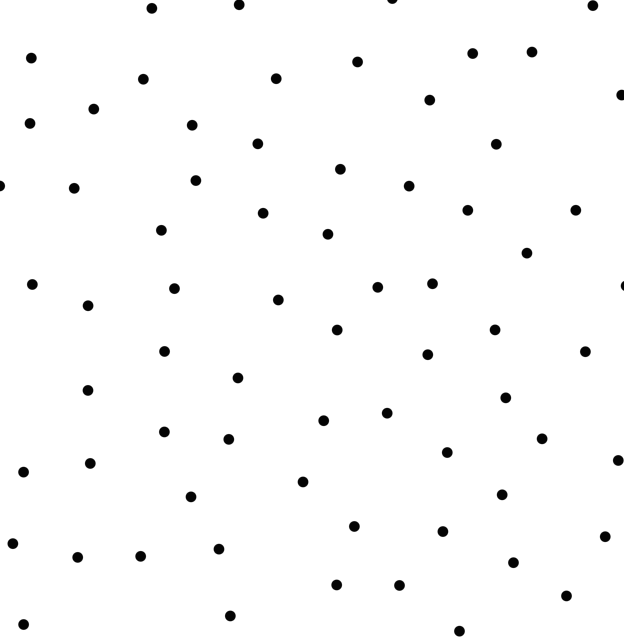
This pattern is drawn by a Shadertoy shader. Its source:

```glsl
const vec3 PAPER = vec3(1.0);
const vec3 INK = vec3(0.015);
const float SPACING = 0.120;     // mean gap between dots, in canvas heights
const float DOT_RADIUS = 0.0083; // in canvas heights
const float JITTER = 0.84;       // share of a cell a dot may wander
const float MIN_GAP = 0.95;      // preferred distance between dots, in cells
const float TILT = 0.42;         // grid rotation in radians

vec2 hash22(vec2 p) {
    vec3 q = fract(vec3(p.xyx) * vec3(0.1031, 0.1030, 0.0973));
    q += dot(q, q.yzx + 33.33);
    return fract((q.xx + q.yz) * q.zy);
}

mat2 rotation(float angle) {
    float c = cos(angle), s = sin(angle);
    return mat2(c, s, -s, c);
}

// Randomly placed point inside a grid cell
vec2 jitteredSite(vec2 cell, float jitter) {
    return cell + 0.5 + jitter * (hash22(cell + 57.0) - 0.5);
}

// Push a point away from close neighbours to even out the spacing
vec2 relaxedSite(vec2 cell, float jitter, float minGap) {
    vec2 site = jitteredSite(cell, jitter);
    vec2 push = vec2(0.0);
    for (int y = -1; y <= 1; y++) {
        for (int x = -1; x <= 1; x++) {
            if (x == 0 && y == 0) continue;
            vec2 away = site - jitteredSite(cell + vec2(x, y), jitter);
            float gap = max(length(away), 1e-3);
            push += away / gap * max(minGap - gap, 0.0);
        }
    }
    return site + 0.45 * push;
}

// Cellular distance to the nearest relaxed point
float nearestSite(vec2 p, float jitter, float minGap) {
    vec2 home = floor(p);
    float nearest = 10.0;
    for (int y = -1; y <= 1; y++) {
        for (int x = -1; x <= 1; x++) {
            vec2 site = relaxedSite(home + vec2(x, y), jitter, minGap);
            nearest = min(nearest, distance(p, site));
        }
    }
    return nearest;
}

// Antialiased coverage of a disc
float discMask(float dist, float radius, float edge) {
    return 1.0 - smoothstep(radius - edge, radius + edge, dist);
}

void mainImage(out vec4 fragColor, in vec2 fragCoord) {
    vec2 uv = fragCoord / iResolution.y;
    vec2 grid = rotation(TILT) * uv / SPACING + 20.0;

    float dist = nearestSite(grid, JITTER, MIN_GAP) * SPACING;
    float ink = discMask(dist, DOT_RADIUS, 0.75 / iResolution.y);

    fragColor = vec4(mix(PAPER, INK, ink), 1.0);
}
```
